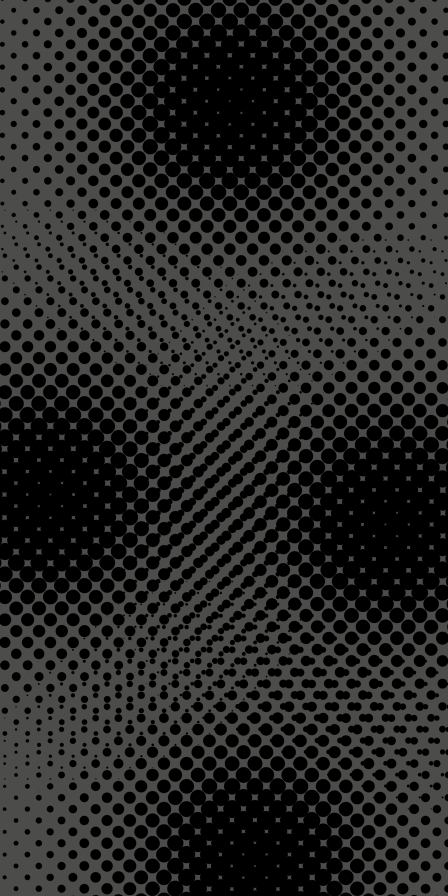
A WebGL 1 fragment shader for this pattern:

```glsl
precision highp float;

// Four overlapping halftone screens of black dots on grey paper.
// Each screen is a staggered dot lattice with its own phase, and its dots
// shrink linearly with distance from the centre of that screen.

uniform vec2 u_resolution;

const vec3 PAPER = vec3(0.30, 0.30, 0.29);
const vec3 INK = vec3(0.0);

// Lengths are in canvas widths.
const float PERIOD = 13.0 / 256.0;
const float MAX_RADIUS = 0.487 * PERIOD;
const float REACH = 0.682;

// Dot radius at a given place for a screen centred on focus.
float dotRadius(vec2 place, vec2 focus) {
    return MAX_RADIUS * max(1.0 - distance(place, focus) / REACH, 0.0);
}

// Coverage of the nearest dot of one square grid.
float gridInk(vec2 p, vec2 focus, vec2 phase, float pixel) {
    vec2 cell = floor(p / PERIOD - phase + 0.5);
    vec2 dotCentre = (cell + phase) * PERIOD;
    float radius = dotRadius(dotCentre, focus);
    float edge = distance(p, dotCentre) - radius;
    float coverage = 1.0 - smoothstep(-0.7 * pixel, 0.7 * pixel, edge);
    return coverage * smoothstep(0.0, pixel, radius);
}

// Two grids, half a period apart, form one staggered screen.
float screenInk(vec2 p, vec2 focus, vec2 phase, float pixel) {
    float even = gridInk(p, focus, phase, pixel);
    float odd = gridInk(p, focus, phase + 0.5, pixel);
    return max(even, odd);
}

void main() {
    float pixel = 1.0 / u_resolution.x;
    vec2 p = gl_FragCoord.xy * pixel;

    // Union of the top, left, right and bottom screens.
    float ink = screenInk(p, vec2(0.521, 1.771), vec2(0.603, -0.064), pixel);
    ink = max(ink, screenInk(p, vec2(0.109, 0.893), vec2(0.215, 0.144), pixel));
    ink = max(ink, screenInk(p, vec2(0.872, 0.833), vec2(0.451, 0.333), pixel));
    ink = max(ink, screenInk(p, vec2(0.568, 0.073), vec2(0.205, -0.180), pixel));

    gl_FragColor = vec4(mix(PAPER, INK, ink), 1.0);
}
```
